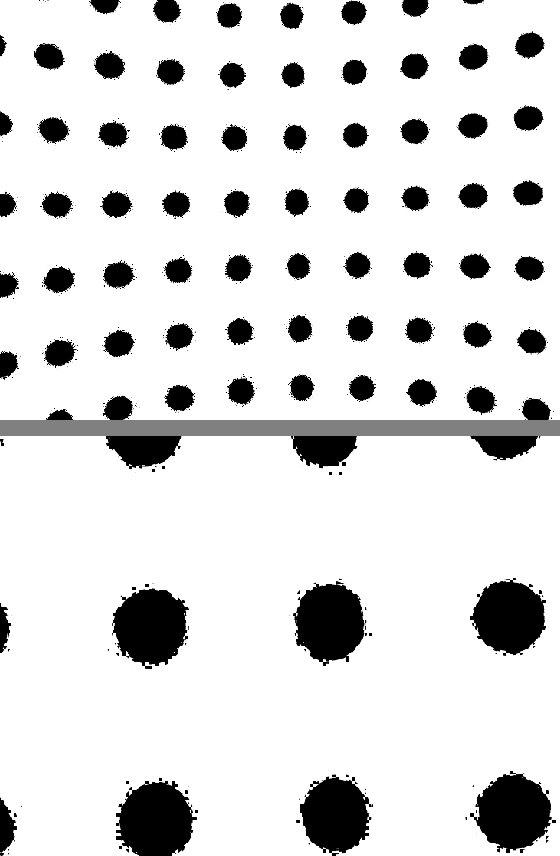
Top, the full canvas; bottom, a detail of the centre.
A Shadertoy shader for this pattern:

```glsl
// Black ink dots with ragged, speckled rims on a lens-warped grid over white.

const float ROWS_HIGH = 7.024;              // canvas height in grid pitches
const float GRAINS_HIGH = 384.0;            // ink grains per canvas height
const vec2 GRID_CENTER = vec2(4.963, 3.646);
const vec3 PAPER = vec3(1.0);
const vec3 INK = vec3(0.0);

float hash(vec2 p) {
    vec3 q = fract(p.xyx * vec3(0.1031, 0.1030, 0.0973));
    q += dot(q, q.yzx + 33.33);
    return fract((q.x + q.y) * q.z);
}

float valueNoise(vec2 p) {
    vec2 c = floor(p), f = fract(p);
    f = f * f * (3.0 - 2.0 * f);
    return mix(mix(hash(c), hash(c + vec2(1, 0)), f.x),
               mix(hash(c + vec2(0, 1)), hash(c + vec2(1, 1)), f.x), f.y);
}

// Pincushion warp with a slight tilt, from grid index to position in pitches
vec2 warpGrid(vec2 g) {
    float x2 = g.x * g.x, y2 = g.y * g.y;
    float x = g.x * (1.0 - 0.00006 * x2 * x2 + 0.0029 * y2)
            - x2 * (0.0024 + 0.00012 * x2)
            - g.y * (0.028 - 0.0043 * g.x);
    float y = g.y * (1.08 - 0.0049 * y2)
            + 0.0244 * g.x + x2 * (0.003 + 0.0112 * g.y);
    return vec2(x, y);
}

vec2 rotate(vec2 p, float angle) {
    float c = cos(angle), s = sin(angle);
    return vec2(c * p.x + s * p.y, c * p.y - s * p.x);
}

float ellipseDistance(vec2 p, vec2 radii) {
    return (length(p / radii) - 1.0) * min(radii.x, radii.y);
}

// Dots widen toward the sides and lean toward the corners
float dotDistance(vec2 p, vec2 g) {
    float side = abs(g.x);
    vec2 radii = vec2(min(0.182 + 0.016 * side, 0.232), 0.202 - 0.003 * side);
    radii *= 0.97 + 0.06 * hash(g + 40.0);
    return ellipseDistance(rotate(p - warpGrid(g), 0.05 * g.x * g.y), radii);
}

// Mostly short rim growth, with rare long throws that leave loose specks
float inkSpread(vec2 grain, float roughness) {
    float throwLength = -log(1.0 - 0.9995 * hash(grain));
    float wobble = valueNoise(grain * 0.3) - 0.5;
    return roughness * throwLength + 0.018 * wobble;
}

void mainImage(out vec4 fragColor, in vec2 fragCoord) {
    vec2 uv = fragCoord / iResolution.y;
    vec2 p = uv * ROWS_HIGH - GRID_CENTER;
    float pixel = ROWS_HIGH / iResolution.y;

    // Nearest dot in the grid
    float d = 1e3;
    for (int row = -3; row <= 3; row++) {
        for (int col = -5; col <= 5; col++) {
            d = min(d, dotDistance(p, vec2(col, row)));
        }
    }

    // Rims are rougher toward the lower left
    float roughness = clamp(0.011 - 0.0009 * (p.x + p.y), 0.007, 0.016);
    d -= inkSpread(floor(uv * GRAINS_HIGH), roughness);

    float ink = 1.0 - smoothstep(-0.5 * pixel, 0.5 * pixel, d);
    fragColor = vec4(mix(PAPER, INK, ink), 1.0);
}
```
